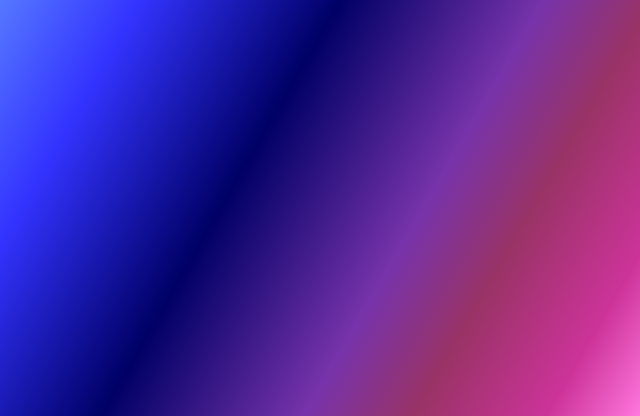
Reproduce this background procedurally as a WebGL 2 fragment shader.

```glsl
#version 300 es
precision highp float;

uniform vec2 u_resolution;
out vec4 outColor;

const vec3 SKY    = vec3(0.335, 0.47, 1.0);
const vec3 BLUE   = vec3(0.2, 0.2, 1.0);
const vec3 NAVY   = vec3(0.0, 0.0, 0.4);
const vec3 VIOLET = vec3(0.467, 0.2, 0.667);
const vec3 WINE   = vec3(0.6, 0.2, 0.4);
const vec3 ROSE   = vec3(0.8, 0.2, 0.6);
const vec3 PINK   = vec3(1.0, 0.467, 0.867);

// Position along a slanted axis: 0 at the first corner, 1 at the opposite one
float axisPosition(vec2 uv, float aspect, float angle) {
    vec2 axis = vec2(cos(angle), sin(angle));
    vec2 size = vec2(aspect, 1.0);
    return dot((uv - 0.5) * size, axis) / dot(size, abs(axis)) + 0.5;
}

// Linear blend towards the next colour between two stops
vec3 blendStop(vec3 base, vec3 next, float from, float to, float t) {
    return mix(base, next, clamp((t - from) / (to - from), 0.0, 1.0));
}

// Colour bands from the upper left to the lower right
vec3 ramp(float t) {
    vec3 color = SKY;
    color = blendStop(color, BLUE,   0.0,   0.16,  t);
    color = blendStop(color, NAVY,   0.16,  0.387, t);
    color = blendStop(color, VIOLET, 0.387, 0.618, t);
    color = blendStop(color, WINE,   0.618, 0.742, t);
    color = blendStop(color, ROSE,   0.742, 0.893, t);
    return blendStop(color, PINK,    0.893, 1.0,   t);
}

void main() {
    vec2 uv = gl_FragCoord.xy / u_resolution;
    float aspect = u_resolution.x / u_resolution.y;
    float t = axisPosition(uv, aspect, radians(-30.0));
    outColor = vec4(ramp(t), 1.0);
}
```
